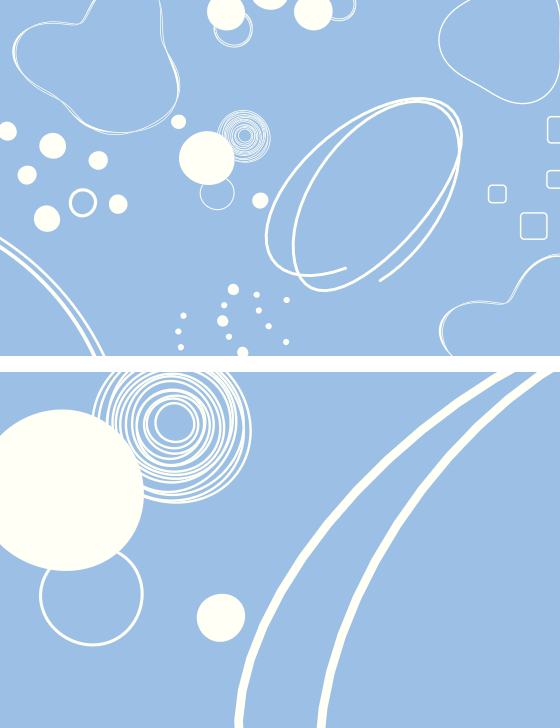
Top: the whole. Bottom: its middle third, enlarged.
A Shadertoy shader for this background:

```glsl
// Cream doodles on flat sky blue: wobbly discs, thin rings, rounded squares,
// hand-drawn wavy outlines and one long looping oval stroke.
// Every shape yields a distance, turned into box-filtered ink coverage.

const float WIDTH = 7.68;   // canvas width in drawing units, y points down
float pixel;                // size of one pixel in drawing units

float hash(float n) { return fract(sin(n * 91.7 + 4.1) * 437.58); }

float fill(float d) { return clamp(0.5 - d / pixel, 0.0, 1.0); }

// Line of half width h; stays faint when thinner than a pixel.
float line(float d, float h) { return fill(abs(d) - h) - fill(abs(d) + h); }

// Signed distance to a slightly irregular circle.
float circle(vec2 p, vec2 center, float r, float seed) {
    p -= center;
    float a = atan(p.y, p.x);
    return length(p) - r * (1.0 + 0.02 * sin(2.0 * a + seed) + 0.012 * sin(3.0 * a - seed));
}

float disc(vec2 p, vec2 center, float r, float seed) {
    return fill(circle(p, center, r, seed));
}

float segment(vec2 p, vec2 a, vec2 b) {
    p -= a;
    b -= a;
    return length(p - b * clamp(dot(p, b) / dot(b, b), 0.0, 1.0));
}

// Three-lobed outline; rough adds further bends, shake a second loose stroke.
float blobRadius(float a, float rough, float shake) {
    return 0.83 + 0.15 * rough - (0.1 + 0.09 * rough) * cos(3.0 * a)
        + rough * (0.12 * cos(a) + 0.07 * cos(2.0 * a) + 0.11 * cos(4.0 * a - 1.4))
        + shake * sin(5.0 * a + 0.8);
}

float blob(vec2 p, float rough, float shake) {
    float a = atan(p.y, p.x), r = length(p);
    float slope = (blobRadius(a + 0.01, rough, shake) - blobRadius(a - 0.01, rough, shake)) / 0.02;
    return (r - blobRadius(a, rough, shake)) / length(vec2(1.0, slope / max(r, 0.3)));
}

// Two loose strokes whose pressure swells along the outline.
float scribble(vec2 p) {
    float a = atan(p.y, p.x);
    float swell = pow(0.5 + 0.5 * sin(4.0 * a + 1.0), 4.0);
    return max(line(blob(p, 1.0, 0.0), 0.005 + 0.012 * swell),
               line(blob(p, 1.0, 0.035), 0.005));
}

// Oval traced almost twice, drifting to a second size and center.
vec2 ovalPoint(float t) {
    float s = smoothstep(6.3, 9.4, t);
    return mix(vec2(4.99, 2.565), vec2(5.16, 2.72), s)
        + mix(vec2(1.34, 1.215), vec2(1.14, 1.33), s)
        * vec2(cos(t), -cos(t + mix(0.97, 1.06, s)));
}

float roundedSquare(vec2 p, float halfSize) {
    vec2 q = abs(p) - halfSize + 0.05;
    return length(max(q, 0.0)) + min(max(q.x, q.y), 0.0) - 0.05;
}

void mainImage(out vec4 fragColor, in vec2 fragCoord) {
    pixel = WIDTH / iResolution.x;
    vec2 p = vec2(fragCoord.x, iResolution.y - fragCoord.y) * pixel;

    // Wavy outlines in three corners
    float ink = max(scribble(p - vec2(1.35, 0.85)), scribble(p - vec2(7.2, 4.68)));
    ink = max(ink, line(blob(p - vec2(6.95, 0.55), 0.0, 0.0), 0.009));

    // Sweeping arcs at lower left
    ink = max(ink, line(length(p - vec2(-2.11, 6.57)) - 3.92, 0.018));
    ink = max(ink, line(length(p - vec2(-1.97, 6.4)) - 3.6, 0.026));

    // Looping oval
    float ovalDist = 9.0;
    vec2 from = ovalPoint(1.76);
    for (int i = 1; i <= 96; i++) {
        vec2 to = ovalPoint(mix(1.76, 14.09, float(i) / 96.0));
        ovalDist = min(ovalDist, segment(p, from, to));
        from = to;
    }
    ink = max(ink, line(ovalDist, 0.02));

    // Large disc with its companions, and a pair of rings under the top discs
    ink = max(ink, disc(p, vec2(2.84, 2.17), 0.375, 1.0));
    ink = max(ink, disc(p, vec2(2.45, 1.67), 0.1, 2.0));
    ink = max(ink, disc(p, vec2(3.57, 2.75), 0.11, 3.0));
    ink = max(ink, line(circle(p, vec2(2.98, 2.65), 0.228, 2.0), 0.007));
    for (float i = 0.0; i < 3.0; i++) {
        ink = max(ink, disc(p, vec2(3.1 + 0.6 * i, 0.02 + 0.14 * cos(3.1416 * i)), 0.26, i));
        float r = 0.258 - 0.025 * mod(i, 2.0);
        ink = max(ink, line(circle(p, vec2(3.2, 0.39), r, i), 0.006));
        ink = max(ink, line(circle(p, vec2(4.64, 0.05), r - 0.02, i), 0.006));
    }

    // Nest of uneven rings
    for (float i = 0.0; i < 14.0; i++) {
        vec2 drift = 0.022 * (vec2(hash(i), hash(i + 20.0)) - 0.5);
        float r = 0.087 + 0.0205 * i + 0.01 * hash(i + 40.0);
        ink = max(ink, line(circle(p, vec2(3.35, 1.87) + drift, r, i), 0.0055));
    }

    // Loose dots on the left, one of them an open ring
    for (float i = 0.0; i < 7.0; i++) {
        vec2 center = vec2(0.1 + 1.6 * fract(0.39 * i), 1.8 + 0.2 * i);
        float r = mod(i, 5.0) == 1.0 ? 0.18 : 0.13;
        ink = max(ink, i == 4.0 ? line(circle(p, center + vec2(0.14, 0.18), 0.175, i), 0.022)
                                : disc(p, center, r, i));
    }

    // Spray of small dots along the bottom
    for (float i = 0.0; i < 13.0; i++) {
        vec2 center = vec2(4.1 - (1.0 + 0.12 * i) * fract(0.618 * i + 0.9), 3.97 + 0.072 * i);
        ink = max(ink, disc(p, center, mod(i, 6.0) == 0.0 ? 0.077 : 0.042, i));
    }

    // Rounded squares at the right edge
    for (int i = 0; i < 4; i++) {
        vec2 center = vec2(vec4(7.69, 7.62, 6.82, 7.32)[i], vec4(1.78, 2.46, 2.66, 3.1)[i]);
        ink = max(ink, line(roundedSquare(p - center, i % 3 == 0 ? 0.18 : 0.12), 0.01));
    }

    fragColor = vec4(mix(vec3(0.61, 0.75, 0.9), vec3(1.0, 1.0, 0.96), ink), 1.0);
}
```
